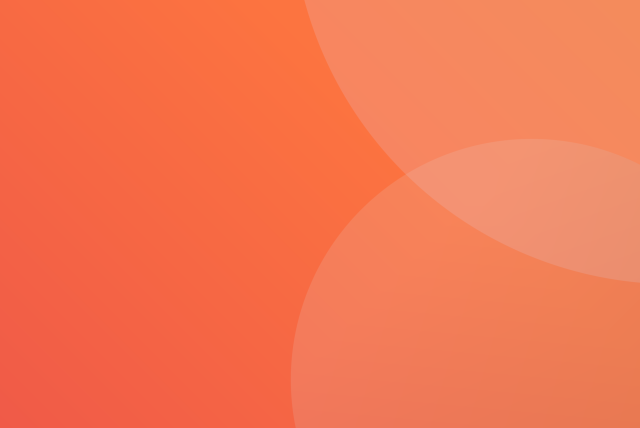
Give the GLSL for this background, as a WebGL 2 fragment shader.

```glsl
#version 300 es
precision highp float;

uniform vec2 u_resolution;
out vec4 fragColor;

const vec3 CORAL = vec3(0.940, 0.353, 0.282);
const vec3 ORANGE = vec3(0.990, 0.456, 0.250);
const vec3 LILAC_TINT = vec3(0.885, 0.847, 0.960);
const vec3 MINT_TINT = vec3(0.796, 0.957, 0.863);
const vec3 CREAM_TINT = vec3(0.902, 0.804, 0.780);
const vec3 SLATE_TINT = vec3(0.569, 0.584, 0.631);
const float TINT_OPACITY = 0.18;

// Position of a value between two bounds, limited to 0..1
float ramp(float start, float end, float value) {
    return clamp((value - start) / (end - start), 0.0, 1.0);
}

float circleDistance(vec2 point, vec2 center, float radius) {
    return length(point - center) - radius;
}

// Antialiased coverage of a shape from its signed distance
float coverage(float dist, float pixel) {
    return 1.0 - smoothstep(-0.7 * pixel, 0.7 * pixel, dist);
}

vec3 tintLayer(vec3 base, vec3 tint, float mask) {
    return mix(base, tint, TINT_OPACITY * mask);
}

void main() {
    // Canvas height is one unit
    vec2 point = gl_FragCoord.xy / u_resolution.y;
    float pixel = 1.0 / u_resolution.y;
    float rising = point.x + point.y;
    float falling = point.x - point.y;

    // Diagonal backdrop
    vec3 color = mix(CORAL, ORANGE, ramp(0.0, 1.65, rising));

    // Large disc at the upper right
    float upper = coverage(circleDistance(point, vec2(1.575, 1.230), 0.894), pixel);
    vec3 upperTint = mix(LILAC_TINT, MINT_TINT, ramp(1.7, 2.5, rising));
    color = tintLayer(color, upperTint, upper);

    // Smaller disc at the lower right, fading to a darker corner
    float lower = coverage(circleDistance(point, vec2(1.242, 0.113), 0.5625), pixel);
    vec3 lowerTint = mix(CREAM_TINT, SLATE_TINT, ramp(0.57, 1.5, falling));
    color = tintLayer(color, lowerTint, lower);

    fragColor = vec4(color, 1.0);
}
```
